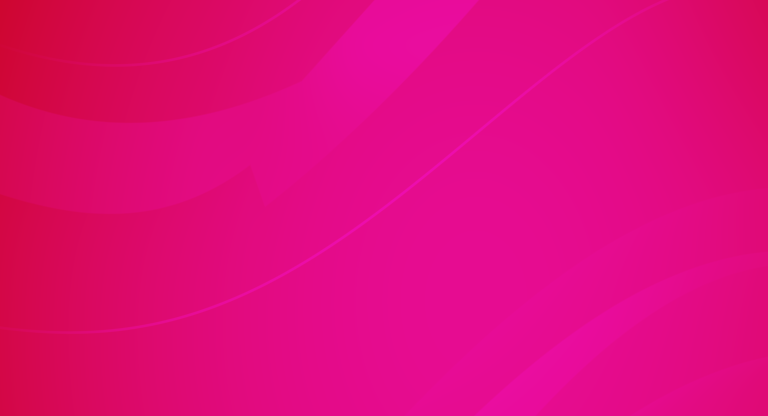
Reproduce this background procedurally as a WebGL 2 fragment shader.

```glsl
#version 300 es
precision highp float;
// Draws a crimson to magenta gradient crossed by soft curved ribbons and thin glowing lines.

#define CRIMSON vec3(0.835, 0.030, 0.30)
#define MAGENTA vec3(0.910, 0.048, 0.60)
#define GLOW_CENTER vec2(0.62, 0.15)
#define GLOW_PEAK 0.90
#define LINE_HALF_WIDTH 0.0017
#define MAIN_LINE_LIFT 0.42
#define RIBBON_LIFT 0.26
#define WEDGE_LIFT 0.15

uniform vec2 u_resolution;
out vec4 outColor;

// Height of a curve whose turning point is at 'turn'; k holds the x^2, x^3 and x^4 terms.
float curve(float x, vec2 turn, vec3 k) {
    float d = x - turn.x;
    return turn.y + d * d * (k.x + d * (k.y + d * k.z));
}

// Signed height turned into an approximate distance, in canvas widths.
float toDistance(float f) {
    float slope = length(vec2(dFdx(f), dFdy(f))) * u_resolution.x;
    return f / max(slope, 1.0);
}

// Smooth coverage of the positive side of an edge.
float cover(float f) {
    float px = 1.0 / u_resolution.x;
    return smoothstep(-px, px, toDistance(f));
}

// Smooth coverage of a thin line along f = 0.
float thinLine(float f) {
    float px = 0.8 / u_resolution.x;
    return 1.0 - smoothstep(LINE_HALF_WIDTH - px, LINE_HALF_WIDTH + px, abs(toDistance(f)));
}

// Light that is strongest just below an edge and fades downward.
float fadeBelow(float f, float reach) {
    return cover(f) * exp(-max(f, 0.0) / reach);
}

// Broad background glow: 0 is crimson, 1 is magenta.
float backgroundTone(vec2 p) {
    vec2 d = p - GLOW_CENTER;
    float tone = GLOW_PEAK - 2.5 * d.x * d.x - 1.3 * d.y * d.y;
    return tone - 0.22 * smoothstep(0.75, 1.05, p.x) * smoothstep(0.2, 0.55, p.y);
}

// Light sash at the upper left, joined to the diagonal ribbon at the top.
float upperRibbon(vec2 p) {
    float sashTop = curve(p.x, vec2(0.169, 0.383), vec3(1.2, -0.5, 0.0));
    float sashBottom = curve(p.x, vec2(0.143, 0.264), vec3(1.55, 2.0, 0.0));
    float d = p.x - 0.345;
    float ribbonTop = 0.421 + 1.118 * (p.x - 0.378);
    float ribbonBottom = 0.273 + d * (0.79 + 0.65 * d);
    float notch = 0.273 - 2.87 * d;
    float top = max(sashTop, ribbonTop);
    float bottom = max(ribbonBottom, min(sashBottom, notch));

    float bright = smoothstep(0.31, 0.50, p.y) * smoothstep(0.30, 0.48, p.x);
    float lift = mix(0.15, RIBBON_LIFT + 0.07, bright);
    lift *= 1.0 - 0.55 * smoothstep(0.25, 0.35, p.x) * (1.0 - bright);
    float light = lift * cover(top - p.y) * cover(p.y - bottom);

    // Shade above and below the sash
    float left = 1.0 - smoothstep(0.25, 0.48, p.x);
    light -= 0.12 * left * cover(p.y - top);
    light -= 0.06 * left * fadeBelow(bottom - p.y, 0.08);
    return light;
}

// Arched bands fanning out at the lower right.
float lowerBands(vec2 p) {
    float outer = curve(p.x, vec2(1.029, 0.299), vec3(-1.46, -0.55, 0.0)) - p.y;
    float wedgeTop = curve(p.x, vec2(1.029, 0.216), vec3(-1.50, -0.55, 0.0)) - p.y;
    float wedgeBottom = curve(p.x, vec2(1.040, 0.199), vec3(-1.90, -0.60, 0.0)) - p.y;
    float inner = curve(p.x, vec2(1.080, 0.086), vec3(-1.35, -0.30, 0.0)) - p.y;

    float wedgeFade = 1.0 - 0.65 * smoothstep(0.74, 0.95, p.x);
    float light = 0.07 * fadeBelow(outer, 0.05);
    light += WEDGE_LIFT * wedgeFade * cover(wedgeTop) * (1.0 - cover(wedgeBottom));
    light += 0.05 * fadeBelow(wedgeTop, 0.06);
    light += 0.10 * fadeBelow(inner, 0.025);
    return light;
}

// The long sweeping line and the short one in the upper left corner.
float glowingLines(vec2 p) {
    float sweep = p.y - curve(p.x, vec2(0.091, 0.109), vec3(0.852, 0.82, -1.273));
    float corner = p.y - curve(p.x, vec2(0.150, 0.458), vec3(1.3, 0.8, 0.0));
    float sweepFade = smoothstep(-0.15, 0.25, p.x) * (1.0 - 0.45 * smoothstep(0.55, 0.9, p.x));
    float cornerFade = smoothstep(-0.08, 0.30, p.x);
    return MAIN_LINE_LIFT * sweepFade * thinLine(sweep) + 0.34 * cornerFade * thinLine(corner);
}

void main() {
    // Both axes are measured in canvas widths
    vec2 p = gl_FragCoord.xy / u_resolution.x;
    p.y *= 0.5435 * u_resolution.x / u_resolution.y;

    float tone = backgroundTone(p) + upperRibbon(p) + lowerBands(p) + glowingLines(p);
    outColor = vec4(clamp(mix(CRIMSON, MAGENTA, tone), 0.0, 1.0), 1.0);
}
```
